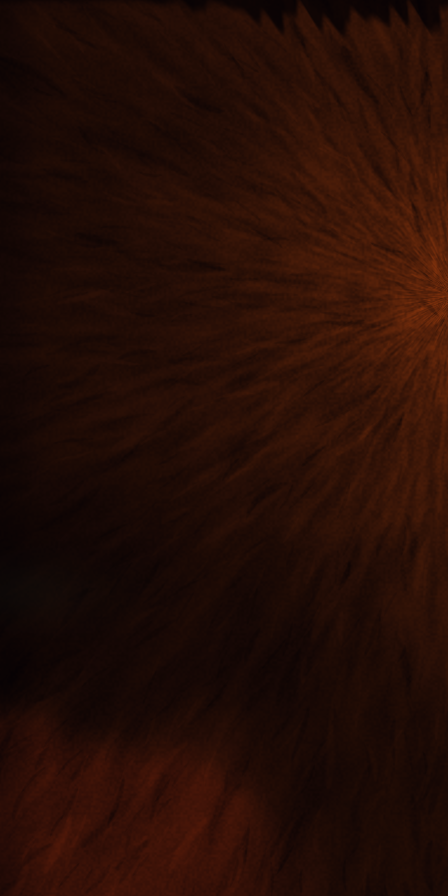
Give the GLSL for this background, as a Shadertoy shader.

```glsl
// Dark umber brush strokes radiating from an amber glow at the right edge.

const vec2 FOCUS = vec2(1.02, 1.34);   // canvas is 1 wide and 2 high

float hash(vec2 p) {
    vec3 q = fract(vec3(p.xyx) * 0.1031);
    q += dot(q, q.yzx + 33.33);
    return fract((q.x + q.y) * q.z);
}

float noise(vec2 p) {
    vec2 i = floor(p), f = fract(p);
    f = f * f * (3.0 - 2.0 * f);
    return mix(mix(hash(i), hash(i + vec2(1, 0)), f.x),
               mix(hash(i + vec2(0, 1)), hash(i + vec2(1, 1)), f.x), f.y);
}

float fbm(vec2 p) {
    float sum = 0.0, amp = 0.5;
    for (int i = 0; i < 4; i++) {
        sum += amp * noise(p);
        p = mat2(1.6, 1.2, -1.2, 1.6) * p + 7.3;
        amp *= 0.5;
    }
    return sum;
}

// Soft elliptical falloff: 1 at the centre, 0 far away
float softSpot(vec2 p, vec2 center, vec2 radius) {
    vec2 d = (p - center) / radius;
    return exp(-dot(d, d));
}

// Signed tone of one jittered grid of tapered strokes aimed at the focus
float strokeLayer(vec2 p, float cell, float halfWidth, float seed) {
    vec2 id = floor(p / cell);
    float tone = 0.0;
    for (int y = -1; y <= 1; y++)
    for (int x = -1; x <= 1; x++) {
        vec2 k = id + vec2(x, y);
        vec2 key = k + seed + 50.0;
        vec2 jitter = vec2(hash(key), hash(key + 19.7));
        vec2 center = (k + jitter) * cell;
        vec2 radial = normalize(FOCUS - center);
        float turn = (hash(key + 41.3) - 0.5) * 0.7;
        radial = mat2(cos(turn), sin(turn), -sin(turn), cos(turn)) * radial;
        vec2 d = p - center;
        float along = dot(d, radial) / (cell * mix(0.45, 0.9, hash(key + 5.1)));
        float bend = (hash(key + 63.9) - 0.5) * 0.9 * halfWidth;
        float across = dot(d, vec2(-radial.y, radial.x)) + bend * (along * along * 2.0 - 1.0);
        float taper = max(1.0 - along * along, 0.0);
        float width = halfWidth * (0.25 + 0.75 * taper);
        float body = smoothstep(width, width * 0.2, abs(across)) * smoothstep(0.0, 0.4, taper);
        tone += body * (hash(key + 87.2) - 0.55) * 2.0;
    }
    return tone;
}

// Fine bristle streaks in log-polar space around the focus
float bristles(vec2 p) {
    vec2 d = FOCUS - p;
    float angle = atan(d.y, d.x);
    float depth = log(length(d) + 0.05);
    return noise(vec2(angle * 34.0 + 2.0 * fbm(p * 5.0), depth * 7.0) + 90.0) - 0.5;
}

// Red intensity of the unpainted lighting
float lighting(vec2 p, float emberGlow) {
    float reach = length((p - FOCUS) * vec2(1.0, 0.72));
    float light = 0.082 + 0.34 * exp(-2.65 * reach);
    light += 0.115 * emberGlow;
    light -= 0.045 * softSpot(p, vec2(0.02, 0.72), vec2(0.5, 0.24));
    light -= 0.035 * softSpot(p, vec2(0.65, 0.5), vec2(0.3, 0.35));
    return light * mix(0.7, 1.0, smoothstep(0.0, 0.12, p.x));
}

vec3 umber(float red) {
    return vec3(red, 0.39 * red - 0.004, 0.012 + 0.07 * red);
}

void mainImage(out vec4 fragColor, in vec2 fragCoord) {
    vec2 p = fragCoord / iResolution.xy * vec2(1.0, 2.0);
    float cloud = fbm(p * 4.5 + 3.0);

    // Low ember glow with a ragged upper edge sloping to the right
    float emberEdge = 0.47 - 0.38 * p.x + 0.16 * (cloud - 0.45);
    float ember = smoothstep(0.07, -0.1, p.y - emberEdge);
    ember = max(ember, 0.9 * softSpot(p, vec2(0.42, 0.16), vec2(0.26, 0.2)));
    ember *= smoothstep(0.85, 0.45, p.x);

    // Brush texture at three scales
    float paint = 0.24 * strokeLayer(p, 0.115, 0.016, 0.0);
    paint += 0.20 * strokeLayer(p + 0.031, 0.080, 0.010, 131.0);
    paint += 0.16 * strokeLayer(p, 0.055, 0.006, 277.0);
    paint += 0.38 * bristles(p) + 0.5 * (cloud - 0.47);
    paint += 0.22 * (noise(p * 190.0) - 0.5);

    float red = lighting(p, ember) * clamp(1.0 + paint, 0.3, 1.6);

    // Black bristle marks along the upper edge
    float fringe = noise(vec2(p.x * 45.0 + p.y * 18.0, 4.0));
    float drop = 0.08 * fringe * smoothstep(0.25, 0.7, p.x);
    red *= mix(1.0, 0.3, smoothstep(-0.015, 0.015, p.y - 2.0 + drop));

    vec3 color = umber(red);
    color.g *= 1.0 - 0.2 * ember;
    // Faint olive smoke in the darkest hollow
    float smoke = softSpot(p, vec2(0.08, 0.68), vec2(0.16, 0.07)) * cloud;
    color += smoke * vec3(0.015, 0.03, 0.018);
    fragColor = vec4(max(color, 0.0), 1.0);
}
```
